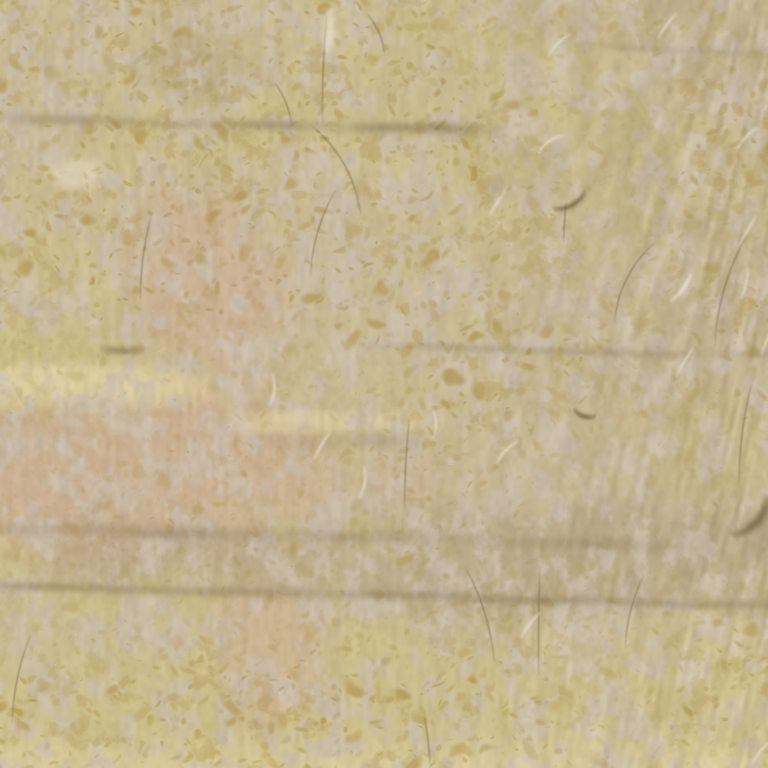
Give the GLSL for this texture, as a WebGL 1 fragment shader.

```glsl
precision highp float;
uniform vec2 u_resolution;

const vec3 TAN = vec3(0.785, 0.725, 0.575);
const vec3 LILAC_GREY = vec3(0.79, 0.74, 0.675);
const vec3 CREAM = vec3(0.87, 0.81, 0.64);
const vec3 STRAW = vec3(0.80, 0.75, 0.52);
const vec3 PINK = vec3(0.79, 0.675, 0.58);
const vec3 TAUPE = vec3(0.67, 0.60, 0.50);
const vec3 OCHRE = vec3(0.66, 0.54, 0.23);
const vec3 UMBER = vec3(0.46, 0.40, 0.28);
const vec3 CHALK = vec3(0.90, 0.87, 0.79);

float hash(vec2 p) {
  vec3 q = fract(vec3(p.xyx) * 0.1031);
  q += dot(q, q.yzx + 33.33);
  return fract((q.x + q.y) * q.z);
}

vec2 hash2(vec2 p) {
  return vec2(hash(p), hash(p + 71.7));
}

float noise(vec2 p) {
  vec2 i = floor(p), f = fract(p);
  f = f * f * (3.0 - 2.0 * f);
  return mix(mix(hash(i), hash(i + vec2(1, 0)), f.x),
             mix(hash(i + vec2(0, 1)), hash(i + vec2(1, 1)), f.x), f.y);
}

float fbm(vec2 p) {
  float sum = 0.0, amp = 0.53;
  for (int i = 0; i < 4; i++) {
    sum += amp * noise(p);
    p = mat2(0.8, -0.6, 0.6, 0.8) * p * 2.03 + 17.3;
    amp *= 0.5;
  }
  return sum;
}

// Soft irregular flecks scattered one per grid cell
float flecks(vec2 p, float cells, float density) {
  vec2 g = p * cells, id = floor(g);
  float cover = 0.0;
  for (int y = -1; y <= 1; y++) {
    for (int x = -1; x <= 1; x++) {
      vec2 cell = id + vec2(x, y);
      vec2 d = g - cell - hash2(cell + cells);
      d.x += d.y * (hash(cell + 9.1) - 0.5) * 1.6;
      d *= mix(vec2(1.2, 0.8), vec2(0.85, 1.25), hash(cell + 5.3));
      float size = mix(0.16, 0.46, hash(cell + 3.7));
      float on = step(hash(cell + 31.3), density) * mix(0.35, 1.0, hash(cell + 47.9));
      cover = max(cover, on * (1.0 - smoothstep(0.25 * size, size, length(d))));
    }
  }
  return cover;
}

// Soft-edged stain; the edge is broken up by the wobble value
float stain(vec2 p, vec2 center, vec2 radius, float wobble) {
  return 1.0 - smoothstep(0.45, 1.15, length((p - center) / radius) + wobble);
}

// Horizontal seam between two x positions
float seam(vec2 p, float y, float x0, float x1, float width) {
  float d = (p.y - y + 0.025 * (p.x - 0.5) + 0.006 * (noise(p * vec2(9, 2)) - 0.5)) / width;
  float ends = smoothstep(x0 - 0.06, x0 + 0.06, p.x) * (1.0 - smoothstep(x1 - 0.06, x1 + 0.06, p.x));
  return exp(-d * d) * ends * mix(0.25, 1.0, noise(p * vec2(14, 30)));
}

// Tapered curved scratch
float scratch(vec2 p, vec2 center, float angle, float len, float bend, float width) {
  vec2 d = p - center;
  float c = cos(angle), s = sin(angle);
  vec2 q = vec2(c * d.x + s * d.y, c * d.y - s * d.x) / len;
  float off = (q.y - bend * q.x * q.x) * len / width;
  return sqrt(max(0.0, 1.0 - q.x * q.x)) * exp(-off * off);
}

void main() {
  vec2 p = gl_FragCoord.xy / u_resolution;
  float wobble = (fbm(p * 11.0) - 0.5) * 0.9;
  float right = smoothstep(0.5, 0.95, p.x);

  // Broad tone: horizontal bands, pink and grey stains
  vec3 col = mix(TAN, STRAW, 0.6 * smoothstep(0.4, 0.7, fbm(p * vec2(3, 7) + 4.0)));
  col = mix(col, STRAW, 0.5 * (1.0 - smoothstep(0.1, 0.22, p.y)));
  col = mix(col, PINK, 0.65 * stain(p, vec2(0.27, 0.63), vec2(0.15, 0.17), wobble));
  col = mix(col, PINK, 0.75 * stain(p, vec2(0.16, 0.37), vec2(0.42, 0.12), wobble));
  col = mix(col, PINK, 0.6 * stain(p, vec2(0.35, 0.17), vec2(0.11, 0.15), wobble));
  col = mix(col, TAUPE, 0.4 * stain(p, vec2(0.25, 0.91), vec2(0.08, 0.08), wobble));
  col = mix(col, TAUPE, 0.4 * stain(p, vec2(0.7, 0.27), vec2(0.75, 0.09), wobble));
  col = mix(col, TAUPE, 0.25 * right * smoothstep(0.15, 0.3, p.y));
  col = mix(col, CREAM, 0.8 * stain(p, vec2(0.07, 0.5), vec2(0.24, 0.035), wobble * 0.6));
  col = mix(col, CREAM, 0.6 * stain(p, vec2(0.43, 0.45), vec2(0.15, 0.018), wobble));
  col = mix(col, CREAM, 0.55 * (1.0 - smoothstep(0.0, 0.06, p.y + 0.02 * wobble)));

  // Pale mottling and near-vertical fibres
  float mottle = fbm(p * vec2(48, 38) + 8.0);
  col = mix(col, LILAC_GREY, 0.75 * smoothstep(0.42, 0.68, mottle));
  vec2 leaning = vec2(p.x - 0.22 * right * p.y, p.y);
  float fibre = noise(leaning * vec2(150, 24)) - 0.5;
  col += fibre * mix(0.035, 0.085, right);
  col += (noise(p * vec2(170, 110)) - 0.5) * 0.035;

  // Ochre flecks, thinner over the pink and grey areas
  float grainy = mix(0.45, 1.0, smoothstep(0.36, 0.6, fbm(p * vec2(5, 6) + 2.0)));
  grainy *= mix(0.6, 1.0, smoothstep(0.35, 0.5, p.y) + 1.0 - smoothstep(0.12, 0.24, p.y));
  vec2 warped = p + 0.012 * (vec2(noise(p * 60.0), noise(p * 60.0 + 40.0)) - 0.5);
  float speck = max(flecks(warped, 30.0, 0.4), 0.75 * flecks(warped, 58.0, 0.5));
  speck = max(speck, 0.45 * smoothstep(0.55, 0.75, fbm(p * 55.0 + 60.0)));
  col = mix(col, OCHRE, 0.62 * min(grainy, 1.0) * speck);

  // Seams
  float seams = seam(p, 0.835, 0.0, 0.62, 0.008) + 0.7 * seam(p, 0.945, 0.78, 1.1, 0.006);
  seams += 0.6 * seam(p, 0.55, 0.5, 1.1, 0.006) + 0.6 * seam(p, 0.425, 0.36, 0.54, 0.012);
  seams += 0.6 * seam(p, 0.3, -0.1, 0.9, 0.009) + 0.8 * seam(p, 0.225, -0.1, 1.1, 0.007);
  col = mix(col, UMBER, 0.48 * min(seams, 1.0));

  // Fine hairlines, dark commas and chalky nicks
  for (int i = 0; i < 16; i++) {
    vec2 seed = vec2(float(i) * 3.7 + 1.0, 12.4);
    vec2 at = hash2(seed);
    float turn = hash(seed + 5.0) - 0.5;
    float hair = scratch(p, at, 1.6 + turn, mix(0.025, 0.08, hash(seed + 8.0)), turn * 0.4, 0.0016);
    col = mix(col, UMBER, 0.4 * hair);
    vec2 nickAt = vec2(1.0 - 0.7 * at.y * at.y, at.x);
    float nick = scratch(p, nickAt, 1.1 + turn, 0.022, turn * 0.5, 0.0025);
    col = mix(col, CHALK, 0.6 * nick);
  }
  float commas = scratch(p, vec2(0.745, 0.733), 0.5, 0.025, 0.3, 0.004);
  commas += scratch(p, vec2(0.985, 0.32), 0.8, 0.036, 0.3, 0.007);
  commas += scratch(p, vec2(0.76, 0.458), -0.3, 0.016, 0.3, 0.004);
  commas += 0.6 * scratch(p, vec2(0.16, 0.543), 0.0, 0.03, 0.1, 0.006);
  col = mix(col, UMBER, 0.75 * min(commas, 1.0));
  float chips = scratch(p, vec2(0.43, 0.96), 1.5, 0.03, 0.1, 0.007);
  chips += scratch(p, vec2(0.89, 0.625), 0.95, 0.025, 0.15, 0.003);
  chips += 0.6 * stain(p, vec2(0.1, 0.77), vec2(0.04, 0.025), wobble);
  col = mix(col, CHALK, 0.8 * min(chips, 1.0));

  gl_FragColor = vec4(col, 1.0);
}
```
